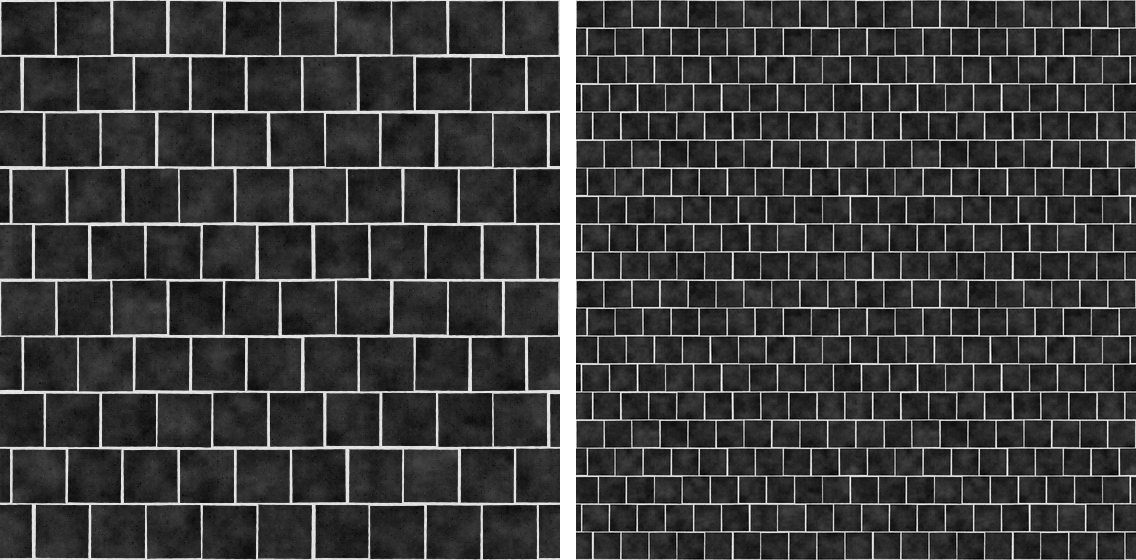
Left: one tile. Right: repeated 2 by 2.
Give the GLSL for this texture, as a three.js fragment shader.

```glsl
// Square dark stone tiles in stepped rows with thin pale grout joints.
varying vec2 vUv;

const float TILES = 10.0;      // tiles across and down
const float ROW_STEP = 0.4;    // sideways shift per row, in tiles
const float HALF_SIZE = 0.476; // half a tile's side, in cells
const float SOFTNESS = 0.011;  // edge smoothing, in cells
const vec3 GROUT = vec3(0.885);
const vec3 STONE = vec3(0.153);

float hash(vec2 p) {
  return fract(sin(dot(p, vec2(127.1, 311.7))) * 43758.5453);
}

vec2 hash2(vec2 p) {
  return vec2(hash(p), hash(p + 57.3));
}

float noise(vec2 p) {
  vec2 i = floor(p);
  vec2 f = fract(p);
  f = f * f * (3.0 - 2.0 * f);
  float low = mix(hash(i), hash(i + vec2(1.0, 0.0)), f.x);
  float high = mix(hash(i + vec2(0.0, 1.0)), hash(i + vec2(1.0, 1.0)), f.x);
  return mix(low, high, f.y);
}

float fbm(vec2 p) {
  float sum = 0.0;
  float total = 0.0;
  float amp = 1.0;
  for (int i = 0; i < 5; i++) {
    sum += amp * noise(p);
    total += amp;
    amp *= 0.62;
    p = p * 2.03 + 11.7;
  }
  return sum / total;
}

// Round spots of random size and strength in a share of the grid cells
float spots(vec2 p, float share) {
  vec2 id = floor(p);
  float radius = mix(0.15, 0.36, hash(id + 7.1));
  vec2 center = mix(vec2(0.4), vec2(0.6), hash2(id + 3.7));
  float spot = 1.0 - smoothstep(radius * 0.4, radius + 0.04, length(fract(p) - center));
  return spot * step(hash(id), share) * mix(0.3, 1.0, hash(id + 19.9));
}

float boxDistance(vec2 p, vec2 halfSize) {
  vec2 d = abs(p) - halfSize;
  return length(max(d, 0.0)) + min(max(d.x, d.y), 0.0);
}

// Distance to a tile that is slightly shifted, turned and resized in its cell
float tileDistance(vec2 p, vec2 id) {
  vec2 shift = (hash2(id + 21.0) - 0.5) * 0.022;
  float turn = (hash(id + 33.0) - 0.5) * 0.022;
  vec2 size = HALF_SIZE + (hash2(id + 45.0) - 0.5) * 0.012;
  p -= shift;
  p += turn * vec2(-p.y, p.x);
  return boxDistance(p, size);
}

// Clouded stone with pits, pale flecks and grain
vec3 stoneColor(vec2 p, vec2 id) {
  vec2 seed = floor(hash2(id + 5.0) * 200.0);
  float cloud = fbm(p * 2.6 + seed) - 0.5;
  float patches = smoothstep(0.55, 0.85, noise(p * 4.0 + seed + 71.0));
  float grain = noise(p * 42.0 + seed) - 0.5;
  float center = 1.0 - smoothstep(0.1, 0.6, length(p));
  float tone = (hash(id + 63.0) - 0.5) * 0.035;
  tone += cloud * 0.25 + patches * 0.025 + grain * 0.035;
  tone += (center - 0.5) * 0.025;
  tone -= 0.085 * spots(p * 24.0 + seed, 0.2);
  tone -= 0.07 * spots(p * 13.0 + seed + 31.0, 0.1);
  tone += 0.09 * spots(p * 21.0 + seed + 83.0, 0.07);
  return max(STONE + tone, vec3(0.045));
}

vec3 groutColor(vec2 p, vec2 id) {
  return GROUT + (noise(p * 30.0 + id * 13.0) - 0.5) * 0.07;
}

void main() {
  // Stepped rows, with tile numbers that wrap at the canvas edges
  vec2 grid = vUv * TILES;
  float row = mod(floor(grid.y), TILES);
  grid.x -= fract(ROW_STEP * (TILES - 1.0 - row));
  vec2 id = vec2(mod(floor(grid.x), TILES), row);
  vec2 p = fract(grid) - 0.5;

  // Slightly worn tile outline
  float d = tileDistance(p, id);
  d += (noise(p * 18.0 + id * 23.0) - 0.5) * 0.006;

  float joint = smoothstep(-SOFTNESS, SOFTNESS, d);
  vec3 color = mix(stoneColor(p, id), groutColor(p, id), joint);
  gl_FragColor = vec4(color, 1.0);
}
```
